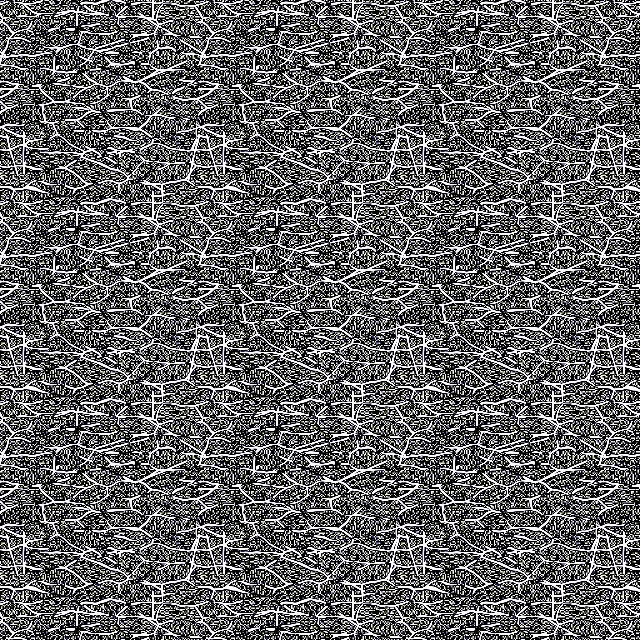
Give the GLSL for this texture, as a WebGL 2 fragment shader.

```glsl
#version 300 es
precision highp float;
// Repeating etched crackle: white cracks over black, cells filled with fine maze-like grain.
uniform vec2 u_resolution;
out vec4 fragColor;

const float TILE = 160.0; // repeat length in grains; the canvas is 512 grains wide

float hash(vec2 p) {
  return fract(sin(dot(p, vec2(12.9898, 78.233))) * 43758.5);
}

// Value noise with n lattice cells per tile, so it wraps
float noise(vec2 p, float n) {
  p *= n / TILE;
  vec2 i = floor(p), f = fract(p);
  f = f * f * (3.0 - 2.0 * f);
  vec2 a = mod(i, n), b = mod(i + 1.0, n);
  return mix(mix(hash(a), hash(vec2(b.x, a.y)), f.x),
             mix(hash(vec2(a.x, b.y)), hash(b), f.x), f.y);
}

// Distance to a segment that repeats with the tile
float segment(vec2 p, vec2 a, vec2 b) {
  vec2 q = mod(p - 0.5 * (a + b) + 0.5 * TILE, TILE) - 0.5 * TILE;
  vec2 h = 0.5 * (b - a);
  return length(q - h * clamp(dot(q, h) / dot(h, h), -1.0, 1.0));
}

// Flat Voronoi cells: x = distance to the border in grains, y = cell id
vec2 crackle(vec2 p) {
  vec2 grid = vec2(5.0, 12.0);
  vec2 g = p * grid / TILE, base = floor(g), nearest = vec2(9.0);
  float id = 0.0, border = 99.0;
  for (int pass = 0; pass < 2; pass++)
    for (int y = -2; y <= 2; y++)
      for (int x = -2; x <= 2; x++) {
        vec2 cell = base + vec2(x, y), key = mod(cell, grid);
        vec2 r = cell + 0.05 + 0.9 * vec2(hash(key + 3.1), hash(key + 17.7)) - g;
        if (pass == 0) {
          if (dot(r, r) < dot(nearest, nearest)) { nearest = r; id = hash(key + 41.3); }
        } else if (length(r - nearest) > 0.001) {
          vec2 n = normalize(r - nearest);
          border = min(border, dot(0.5 * (r + nearest), n) * TILE / length(n * grid));
        }
      }
  return vec2(border, id);
}

// One grain: random value sharpened against its neighbours, slightly tinted
vec3 grain(vec2 i, float sideways, float shade) {
  vec2 e = vec2(1.0, 0.0);
  float s = hash(mod(i, TILE))
    - sideways * 0.5 * (hash(mod(i + e, TILE)) + hash(mod(i - e, TILE)))
    - (1.0 - sideways) * 0.5 * (hash(mod(i + e.yx, TILE)) + hash(mod(i - e.yx, TILE)));
  float tint = 2.0 * hash(mod(i, TILE) + 331.0) - 1.0;
  return smoothstep(0.08, 0.24, s - shade + tint * vec3(0.012, 0.01, -0.018));
}

// Short scattered cracks, mostly lying flat
float strokes(vec2 p) {
  float d = 99.0;
  for (float k = 0.0; k < 14.0; k++) {
    vec2 c = TILE * vec2(hash(vec2(k, 5.0)), hash(vec2(k, 9.0)));
    float angle = 0.9 * (hash(vec2(k, 13.0)) - 0.4);
    vec2 h = mix(6.0, 16.0, hash(vec2(k, 21.0))) * vec2(cos(angle), sin(angle));
    d = min(d, segment(p, c - h, c + h));
  }
  return d;
}

// Long cracks: slanting runs, a leaf outline and a narrow bell
float longCracks(vec2 p) {
  float d = segment(p, vec2(111, 11), vec2(164, 44));
  d = min(d, segment(p, vec2(69, 117), vec2(131, 153)));
  d = min(d, segment(p, vec2(64, 45), vec2(109, 66)));
  d = min(d, segment(p, vec2(109, 66), vec2(149, 49)));
  d = min(d, segment(p, vec2(77, 39), vec2(117, 26)));
  d = min(d, segment(p, vec2(122, 153), vec2(122, 175)));
  d = min(d, segment(p, vec2(159, 108), vec2(151, 144)));
  d = min(d, segment(p, vec2(165, 108), vec2(175, 144)));
  return min(d, segment(p, vec2(179, 103), vec2(179, 139)));
}

void main() {
  vec2 uv = gl_FragCoord.xy / u_resolution;
  vec2 p = vec2(uv.x, 1.0 - uv.y) * 512.0; // 3.2 repeats each way, from the top left

  // Ragged cracks, worn away in places
  vec2 wobble = vec2(noise(p, 16.0), noise(p + 53.0, 16.0)) - 0.5;
  wobble += 0.25 * vec2(noise(p + 29.0, 40.0), noise(p + 71.0, 40.0)) - 0.125;
  vec2 q = p + wobble * vec2(3.0, 3.5);
  vec2 cell = crackle(q);
  float worn = 0.9 * smoothstep(0.62, 0.78, noise(p + 97.0, 24.0));
  float d = min(cell.x, min(strokes(q), longCracks(p + wobble))) + worn;

  // Crisp grain, with narrow blends between neighbours
  float sideways = mix(-0.2, 1.0, cell.y);
  float shade = 0.08 * (noise(p + 11.0, 9.0) - 0.5);
  vec2 i = floor(p - 0.5), f = smoothstep(0.3, 0.7, fract(p - 0.5)), e = vec2(1.0, 0.0);
  vec3 fill = mix(
    mix(grain(i, sideways, shade), grain(i + e, sideways, shade), f.x),
    mix(grain(i + e.yx, sideways, shade), grain(i + 1.0, sideways, shade), f.x), f.y);

  // Dark halo, then the bright crack with a cool fringe
  vec3 color = fill * smoothstep(1.2, 1.5, d);
  vec3 crack = 1.0 - smoothstep(vec3(0.58), vec3(0.92, 0.91, 0.95), vec3(d));
  fragColor = vec4(0.98 * max(color, crack), 1.0);
}
```
